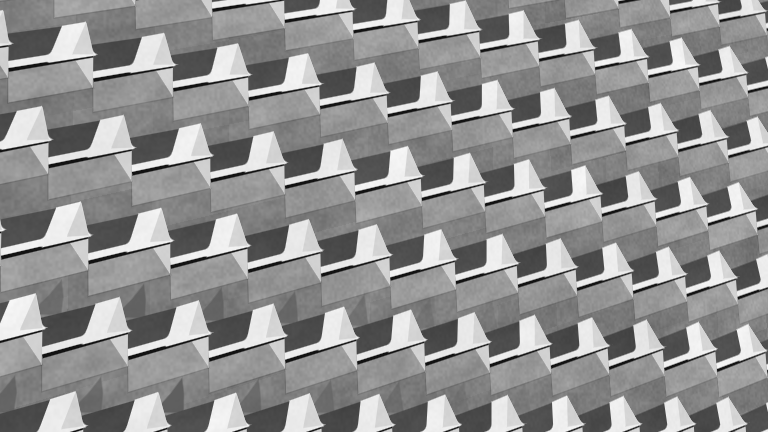
This pattern is drawn by a Shadertoy shader. Its source:

```glsl
// Facade of staggered concrete balconies seen obliquely, in grey tones.
// A projective map turns the canvas into a lattice of columns and rows; each
// unit is painted from convex polygons, right to left and top to bottom.

float hash(vec2 p) {
    vec3 q = fract(vec3(p.xyx) * 0.1031);
    q += dot(q, q.yzx + 33.33);
    return fract((q.x + q.y) * q.z);
}

float noise(vec2 p) {
    vec2 i = floor(p), f = fract(p);
    f = f * f * (3.0 - 2.0 * f);
    return mix(mix(hash(i), hash(i + vec2(1, 0)), f.x),
               mix(hash(i + vec2(0, 1)), hash(i + vec2(1, 1)), f.x), f.y);
}

float fbm(vec2 p) {
    float sum = 0.0, gain = 0.5;
    for (int i = 0; i < 4; i++) {
        sum += gain * noise(p);
        p = p * 2.1 + 7.3;
        gain *= 0.5;
    }
    return sum;
}

// Signed distance to the line a-b, positive on its outer side (y points down)
float edge(vec2 p, vec2 a, vec2 b) {
    vec2 e = normalize(b - a);
    return dot(p - a, vec2(e.y, -e.x));
}

float triangle(vec2 p, vec2 a, vec2 b, vec2 c) {
    return max(edge(p, a, b), max(edge(p, b, c), edge(p, c, a)));
}

float quad(vec2 p, vec2 a, vec2 b, vec2 c, vec2 d) {
    return max(max(edge(p, a, b), edge(p, b, c)), max(edge(p, c, d), edge(p, d, a)));
}

float smoothUnion(float a, float b, float k) {
    float h = max(k - abs(a - b), 0.0) / k;
    return min(a, b) - h * h * k * 0.25;
}

float paint(float base, float tone, float dist, float blur) {
    return mix(base, tone, clamp(0.5 - dist / blur, 0.0, 1.0));
}

// Canvas point (y down, height 1) to lattice column and row
vec2 toLattice(vec2 p) {
    mat3 view = mat3(0.1928, 0.0279, 0.029,
                     -0.0083, 0.2028, -0.013,
                     0.1759, 0.0509, 1.0);
    vec3 q = inverse(view) * vec3(p, 1.0);
    return q.xy / q.z;
}

// One balcony over the given tone; p is relative to the top of its post
float balcony(float tone, vec2 p, vec2 id, float stain, float blur) {
    float rnd = hash(id + 50.0);
    vec2 corner = vec2(0.325, 0.34), tip = vec2(0.33, 0.714);
    vec2 ledgeEnd = vec2(-0.69, 0.61), finTop = vec2(0.08, 0.405);

    // Stone parapet with a faint joint along its foot
    float panel = quad(p, ledgeEnd, finTop, tip, vec2(-0.675, 0.985));
    tone = paint(tone, tone - 0.06, panel - 0.012, blur);
    tone = paint(tone, 0.60 + 0.05 * (rnd - 0.5) + stain, panel, blur);

    // Shadow above the recess, on the lower left rows only
    float shadow = triangle(p, vec2(-0.9, 0.2), vec2(-0.58, -0.17), vec2(-0.52, 0.2));
    float strength = step(2.5, id.y) * smoothstep(0.0, 1.0, (9.0 - id.x) / 7.0);
    strength *= 0.6 + 0.4 * rnd;
    tone = mix(tone, paint(tone, 0.36, shadow, blur * 1.5), strength);

    // Dark recess
    float recess = quad(p, vec2(-0.88, 0.27), vec2(-0.12, 0.065),
                        vec2(-0.1, 0.42), vec2(-0.69, 0.58));
    tone = paint(tone, 0.26 + 0.04 * rnd + 0.05 * p.y + 0.4 * stain, recess, blur);

    // Bright side fin, then the black gap under the ledge
    float gap = quad(p, ledgeEnd, corner, corner + vec2(0.0, 0.035),
                     ledgeEnd + vec2(0.01, 0.04));
    float fin = triangle(p, finTop, corner + vec2(0.0, 0.02), tip);
    tone = paint(tone, 0.82 + 0.3 * stain, fin, blur);
    tone = paint(tone, 0.07, gap, blur);

    // White post flowing into the ledge through a rounded inner corner
    float post = quad(p, vec2(-0.15, 0.065), vec2(0.12, -0.018),
                      corner, vec2(-0.19, 0.47));
    float ledge = quad(p, vec2(-0.70, 0.535), vec2(-0.1, 0.375), corner, ledgeEnd);
    float white = smoothUnion(post, ledge, 0.07);
    tone = paint(tone, 0.93 + 0.04 * (rnd - 0.5) + 0.4 * stain, white, blur);

    // Slanted facet and the shaded lower lip
    float facet = triangle(p, vec2(0.12, -0.01), corner, vec2(0.07, 0.37));
    tone = paint(tone, 0.83 + 0.4 * stain, max(facet, white), blur);
    float lip = abs(edge(p, ledgeEnd, corner) + 0.035) - 0.008;
    return paint(tone, tone - 0.10, max(lip, white + 0.01), blur);
}

void mainImage(out vec4 fragColor, in vec2 fragCoord) {
    vec2 canvas = vec2(fragCoord.x, iResolution.y - fragCoord.y) / iResolution.y;
    vec2 uv = toLattice(canvas);
    float blur = 0.8 * length(fwidth(uv));

    // Weathering: cloudy stains along the courses and fine grain
    vec2 course = vec2(uv.x, uv.y + 0.27 * uv.x);
    float stain = 0.13 * (fbm(course * vec2(2.5, 5.0) + 40.0) - 0.47)
                + 0.05 * (noise(uv * 28.0 + 90.0) - 0.5);
    float tone = 0.49 + 0.05 * (hash(floor(course * vec2(1.0, 2.0)) + 80.0) - 0.5) + stain;

    for (int k = 0; k < 9; k++) {
        float row = floor(uv.y) + float(k / 3 - 1), stagger = 0.5 * mod(row, 2.0);
        float column = floor(uv.x - stagger - 0.5) + float(2 - k % 3) + stagger;
        vec2 p = uv - vec2(column, row);
        // The lower parts lean outward from the middle of the view
        p.x -= 0.02 * (column - 5.0) * clamp(p.y / 0.35, 0.0, 1.0);
        tone = balcony(tone, p, vec2(column, row), stain, blur);
    }
    fragColor = vec4(vec3(clamp(tone, 0.0, 1.0)), 1.0);
}
```
